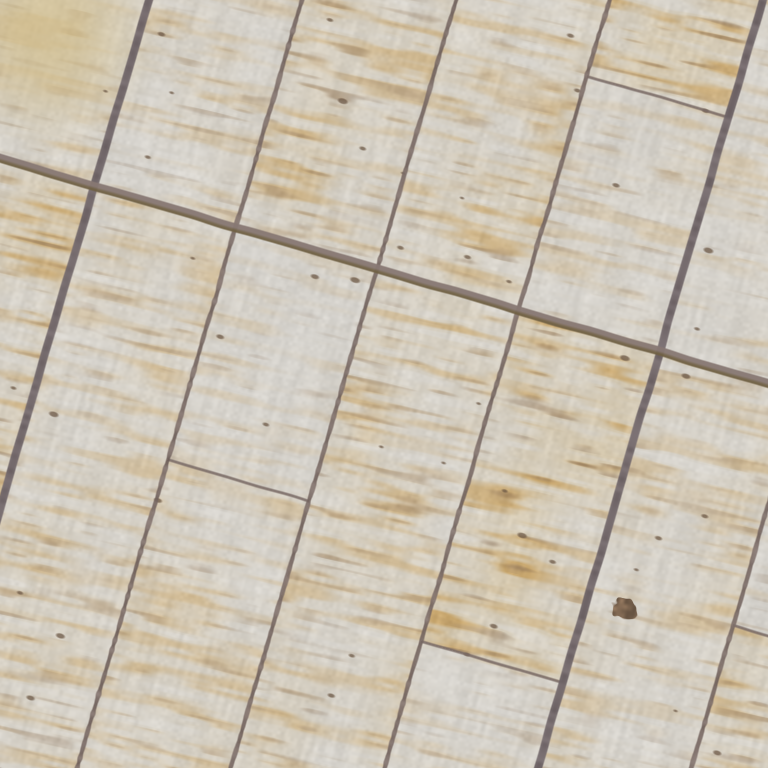
This texture is drawn by a WebGL 2 fragment shader. Its source:

```glsl
#version 300 es
precision highp float;
// Whitewashed plank tiles laid at an angle, with saw marks, seams and a knot.
uniform vec2 u_resolution;
out vec4 fragColor;

const float LANES = 4.0;            // planks across one square tile
const float TILE = 0.767;
const vec2 CORNER = vec2(0.859, 0.542);
const float TILT = 0.285;           // radians

const vec3 PALE = vec3(0.835, 0.825, 0.805);
const vec3 CREAM = vec3(0.835, 0.785, 0.685);
const vec3 TAN = vec3(0.79, 0.66, 0.44);
const vec3 BROWN = vec3(0.53, 0.43, 0.34);
const vec3 SEAM = vec3(0.47, 0.41, 0.39);
const vec3 GROUT = vec3(0.45, 0.41, 0.42);
const vec3 OLIVE = vec3(0.44, 0.38, 0.27);

float hash(vec2 p) {
  vec3 q = fract(p.xyx * 0.1031);
  q += dot(q, q.yzx + 33.33);
  return fract((q.x + q.y) * q.z);
}

float noise(vec2 p) {
  vec2 i = floor(p), f = fract(p);
  f = f * f * (3.0 - 2.0 * f);
  return mix(mix(hash(i), hash(i + vec2(1, 0)), f.x),
             mix(hash(i + vec2(0, 1)), hash(i + vec2(1, 1)), f.x), f.y);
}

// Coverage of a soft edged line or disc at distance d.
float cover(float d, float radius, float soft) {
  return 1.0 - smoothstep(radius - soft, radius + soft, d);
}

// Signed offset from the nearest multiple of a period.
float offsetFrom(float x, float period) {
  return x - floor(x / period + 0.5) * period;
}

// Small dark flecks, at most one in each cell.
float flecks(vec2 s, float cell, float soft) {
  vec2 id = floor(s / cell);
  vec2 centre = 0.2 + 0.6 * vec2(hash(id + 3.1), hash(id + 17.7));
  vec2 d = (fract(s / cell) - centre) * cell;
  float radius = mix(0.0015, 0.0038, hash(id + 41.0));
  return step(0.72, hash(id + 59.0)) * cover(length(d * vec2(0.6, 1.1)), radius, soft);
}

// Whitewash with warm saw marks running across the board.
vec3 woodColor(vec2 s, float strength, float seed) {
  vec2 q = vec2(s.x, s.y - 0.06 * s.x) + seed * vec2(13.0, 7.0);
  float patches = noise(q * vec2(14.0, 11.0));
  float broad = noise(q * vec2(9.0, 85.0));
  float fine = noise(q * vec2(24.0, 165.0) + 31.0);
  float grain = noise(q * vec2(150.0, 20.0) + 5.0);
  float marks = broad * 0.6 + fine * 0.4;
  vec3 color = mix(PALE, CREAM, strength * (0.25 + 0.75 * patches));
  float warm = smoothstep(0.42, 0.82, marks) * (0.45 + 0.8 * patches);
  color = mix(color, TAN, clamp(warm * (0.15 + 0.85 * strength), 0.0, 1.0));
  float cut = smoothstep(0.62, 0.9, fine * 0.65 + noise(q * vec2(16.0, 120.0) + 71.0) * 0.35);
  color = mix(color, BROWN, cut * (0.14 + 0.5 * strength * patches));
  float chalk = smoothstep(0.6, 0.85, 1.0 - marks);
  color = mix(color, PALE + 0.02, chalk * 0.6);
  return color + 0.05 * (grain - 0.5) + 0.04 * (noise(q * 210.0) - 0.5);
}

void main() {
  vec2 p = gl_FragCoord.xy / u_resolution;
  float soft = max(0.0014, 0.8 / min(u_resolution.x, u_resolution.y));

  // Floor axes: s.x runs across the planks, s.y along them.
  float c = cos(TILT), n = sin(TILT);
  vec2 r = p - CORNER;
  vec2 s = vec2(c * r.x - n * r.y, n * r.x + c * r.y);
  float width = TILE / LANES;
  float wobble = 0.0016 * (noise(s * 22.0) - 0.5);

  // Which tile, plank and board this point lies on.
  vec2 tile = floor(s / TILE);
  float plank = floor(s.x / width);
  int lane = int(mod(plank, LANES));
  float along = s.y - tile.y * TILE;
  float joint = vec4(-1.0, 0.452, -1.0, 0.318)[lane];
  float upper = step(joint, along);
  vec4 upperTone = vec4(0.34, 0.08, 0.62, 0.95);
  vec4 lowerTone = vec4(0.34, 0.50, 0.62, 0.25);
  float tone = mix(lowerTone[lane], upperTone[lane], upper);
  float seed = hash(vec2(plank, tile.y * 2.0 + upper) + 23.0);
  tone = clamp(tone + 0.24 * (seed - 0.5), 0.04, 1.0);
  vec3 color = woodColor(s, tone, seed);

  // Warm stain in the upper left corner.
  float stain = 1.0 - smoothstep(0.02, 0.17, length(p - vec2(0.06, 0.96)));
  color = mix(color, vec3(0.82, 0.72, 0.47), 0.55 * stain);

  // Flecks and one knot with a ragged rim.
  color = mix(color, BROWN * 0.8, 0.75 * flecks(s, 0.085, soft));
  vec2 k = s - vec2(0.051, -0.335);
  float rim = length(k * vec2(0.85, 1.15)) + 0.008 * (noise(s * 130.0) - 0.5);
  color = mix(color, BROWN * (0.75 + 0.35 * noise(s * 160.0)), cover(rim, 0.0145, soft));

  // Butt joints, then thin worn seams between planks.
  color = mix(color, SEAM, 0.85 * cover(abs(along - joint + wobble), 0.0018, soft));
  float across = offsetFrom(s.x, width) + wobble;
  float wear = noise(s * vec2(40.0, 150.0));
  color = mix(color, SEAM + 0.12 * (wear - 0.5), 0.9 * cover(abs(across), 0.0021 + 0.0015 * wear, soft));

  // Wider grout around each tile, olive along its lower edge.
  vec2 edge = vec2(offsetFrom(s.x, TILE), offsetFrom(s.y, TILE)) + wobble;
  color = mix(color, GROUT + 0.08 * (wear - 0.5), 0.95 * cover(abs(edge.x), 0.0052, soft));
  vec3 ledge = mix(OLIVE, SEAM + 0.06, smoothstep(-0.004, 0.001, edge.y));
  color = mix(color, ledge, 0.95 * cover(abs(edge.y), 0.0058, soft));

  fragColor = vec4(clamp(color, 0.0, 1.0), 1.0);
}
```
